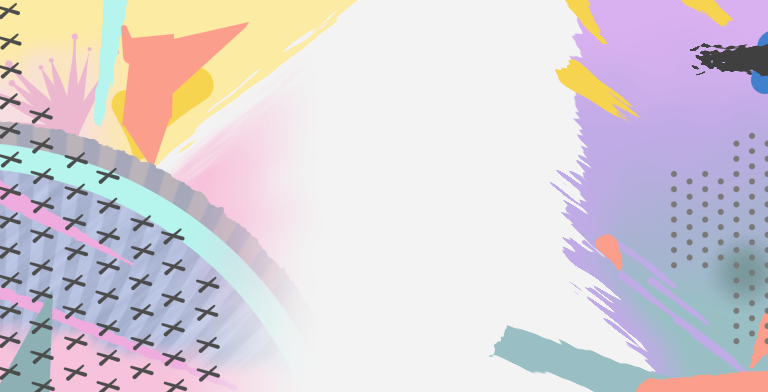
Give the GLSL for this background, as a Shadertoy shader.

```glsl
// Abstract paint collage: pastel brushwork on both sides of a pale centre.
// Layers are distances, roughened by gradient noise along the brush.

const vec2 GRID = vec2(768, 392); // design units, y down
const vec3 PAPER = vec3(.953);
const vec3 YELLOW = vec3(.99, .92, .64);
const vec3 GOLD = vec3(.97, .83, .31);
const vec3 CORAL = vec3(.99, .62, .55);
const vec3 PINK = vec3(.97, .76, .86);
const vec3 MINT = vec3(.71, .96, .93);
const vec3 LILAC = vec3(.75, .67, .9);
const vec3 MIST = vec3(.66, .7, .82);
const vec3 TEAL = vec3(.6, .75, .77);
const vec3 INK = vec3(.25);

vec2 hash2(vec2 p) {
  p = vec2(dot(p, vec2(127.1, 311.7)), dot(p, vec2(269.5, 183.3)));
  return fract(sin(p) * 43758.5) * 2. - 1.;
}
float noise(vec2 p) {
  vec2 i = floor(p), f = p - i, u = f * f * (3. - 2. * f), e = vec2(0, 1);
  float a = dot(hash2(i), f), b = dot(hash2(i + e.yx), f - e.yx);
  float c = dot(hash2(i + e), f - e), d = dot(hash2(i + 1.), f - 1.);
  return mix(mix(a, b, u.x), mix(c, d, u.x), u.y);
}
// Long along dir, fine across it
float bristle(vec2 p, vec2 dir) {
  vec2 q = vec2(dot(p, dir), dot(p, vec2(-dir.y, dir.x))) * vec2(.012, .11);
  return noise(q) + .6 * noise(q * 2.5 + 7.);
}
float ramp(float a, float b, float x) { return smoothstep(a, b, x); }
float cover(float d) {
  float aa = .75 * GRID.y / iResolution.y;
  return ramp(aa, -aa, d);
}
void paint(inout vec3 col, vec3 c, float d) { col = mix(col, c, cover(d)); }

// Stroke between two ends, half width from w0 to w1
float stroke(vec2 p, vec4 ends, float w0, float w1) {
  vec2 q = p - ends.xy, e = ends.zw - ends.xy;
  float h = clamp(dot(q, e) / dot(e, e), 0., 1.);
  return length(q - e * h) - mix(w0, w1, h);
}
float side(vec2 p, vec2 a, vec2 b) {
  vec2 e = normalize(b - a);
  return dot(p - a, vec2(e.y, -e.x));
}
// Convex quad, corners clockwise
float quad(vec2 p, vec4 a, vec4 b) {
  return max(max(side(p, a.xy, a.zw), side(p, a.zw, b.xy)), max(side(p, b.xy, b.zw), side(p, b.zw, a.xy)));
}

void leftTop(inout vec3 col, vec2 p, float rough, float soft) {
  // Haze, wash, splashes
  float diag = .62 * (p.x + 1.25 * p.y - 357.);
  float haze = ramp(325., 195., p.x + 20. * soft) * ramp(350., 240., p.y);
  col = mix(col, PINK, haze * ramp(2., 45., diag + 25. * rough));
  float pale = ramp(25., 110., p.y + 40. * soft) * ramp(150., 60., p.x);
  paint(col, mix(YELLOW, vec3(.97, .87, .89), pale), diag + 26. * rough);
  vec2 root = vec2(72, 132);
  for (int i = 0; i < 9; i++) {
    vec2 h = hash2(vec2(i, 3));
    float ang = .23 * float(i) - 2.95 + .1 * h.x;
    vec2 tip = root + (75. + 28. * h.y) * vec2(cos(ang), sin(ang));
    float d = min(stroke(p, vec4(root, tip), 7., 1.), length(p - tip) - 3.);
    paint(col, PINK * .95, d + 3. * soft);
  }
  paint(col, MINT, stroke(p, vec4(118, -5, 98, 118), 11., 5.) + 7. * bristle(p, vec2(0, 1)));
  // Gold blobs, coral cutout
  float gold = min(stroke(p, vec4(160, 112, 195, 84), 17., 18.), stroke(p, vec4(126, 105, 140, 150), 14., 8.));
  paint(col, GOLD, gold + 4. * soft);
  float cut = quad(p, vec4(132, 38, 174, 34), vec4(172, 118, 122, 126));
  cut = min(cut, quad(p, vec4(122, 122, 172, 112), vec4(153, 168, 149, 164)));
  cut = min(cut, quad(p, vec4(160, 42, 249, 22), vec4(246, 27, 168, 98)));
  paint(col, CORAL, min(cut, stroke(p, vec4(124, 28, 131, 56), 3., 8.)));
}

// Striped arc, mint ribbon, streaks below
void leftArc(inout vec3 col, vec2 p, float rough, float soft) {
  vec2 c = p - vec2(-40, 540);
  float r = length(c), fade = ramp(345., 175., p.x + .15 * p.y - 30.);
  float stripes = ramp(-.3, .3, sin(atan(c.y, c.x) * 75. + r * .04));
  vec3 band = vec3(.65, .66, .73) + stripes * vec3(.08, .04, 0);
  vec3 under = MIST + .06 * (stripes + rough);
  under = mix(under, PINK, ramp(315., 345., p.y - .15 * p.x + 30. * soft));
  float streak = min(stroke(p, vec4(-5, 190, 132, 264), 11., 1.), stroke(p, vec4(-5, 290, 235, 388), 6., 3.));
  paint(under, vec3(.94, .67, .87), streak + 3. * rough);
  paint(under, TEAL * .92, stroke(p, vec4(52, 292, 22, 400), 1., 28.));
  paint(band, under, r - 372.);
  paint(band, MINT, abs(r - 385.) - 13.);
  col = mix(col, band, fade * cover(r - 421. + 5. * rough));
}

// Slanted lattice of crosses
void crosses(inout vec3 col, vec2 p) {
  vec2 q = p - vec2(174, 237);
  float i = round(q.x / 33.), j = round((q.y - 15.5 * i) / 30.);
  vec2 s = q - vec2(33. * i, 15.5 * i + 30. * j) - 1.5 * hash2(vec2(i, j)), at = p - s;
  float top = at.x < 35. ? 0. : 80. + .8 * at.x + 1.2 * max(at.x - 180., 0.);
  float d = min(stroke(s, vec4(-10, -3, 10, 3), 1.3, 2.), stroke(s, vec4(-7, 7, 8, -6), 2., 1.));
  if (at.y > top && at.x < 240.) paint(col, INK * 1.2, d);
}

void rightSide(inout vec3 col, vec2 p) {
  vec2 dir = vec2(.8, .6);
  float rough = bristle(p, dir), y = p.y + 30. * noise(p * .018);
  // Frayed wash, lilac to teal
  float edge = 576. + 68. * ramp(250., 375., p.y), low = ramp(120., 190., p.y);
  vec3 wash = mix(vec3(.85, .69, .94), LILAC, ramp(20., 150., y));
  wash = mix(wash, MIST, ramp(130., 245., y + .2 * p.x - 134.));
  wash = mix(wash, TEAL, ramp(220., 330., y));
  wash = mix(wash, LILAC, low * ramp(55., 0., p.x - edge));
  wash = mix(wash, TEAL * .8, ramp(45., 5., length(p - vec2(745, 272))));
  paint(col, wash, .6 * (edge - p.x + mix(14., 62., low) * rough));
  paint(col, TEAL, quad(p, vec4(508, 326, 680, 380), vec4(690, 420, 490, 356)) + 6. * rough);
  for (int i = 0; i < 7; i++) {
    vec2 a = vec2(572, 215) + vec2(20, 19) * float(i) + 12. * hash2(vec2(i, 11));
    paint(col, LILAC, stroke(p, vec4(a, a + dir * 70.), 3.5, 1.) + 5. * rough);
  }
  // Accents
  float gold = min(stroke(p, vec4(572, -6, 602, 42), 13., 1.), stroke(p, vec4(572, 76, 642, 122), 13., 2.));
  paint(col, GOLD, min(gold, stroke(p, vec4(695, -6, 724, 20), 12., 4.)) + 10. * rough);
  float coral = min(stroke(p, vec4(607, 245, 620, 268), 11., 3.), stroke(p, vec4(650, 394, 775, 390), 14., 20.));
  paint(col, CORAL, min(coral, stroke(p, vec4(775, 322, 752, 366), 14., 2.)) + 4. * rough);
  paint(col, vec3(.25, .5, .8), stroke(p, vec4(775, 48, 765, 80), 18., 14.));
  float fleck = noise(p * vec2(.12, .25)) * mix(32., 8., ramp(695., 745., p.x));
  paint(col, INK, stroke(p, vec4(708, 58, 775, 60), 9., 16.) + fleck);
}

// Staggered dots in two column heights
void dots(inout vec3 col, vec2 p) {
  float i = round((p.x - 674.) / 15.6), y0 = 174. + 7.5 * mod(i, 2.);
  vec2 at = vec2(674. + 15.6 * i, y0 + 15.2 * round((p.y - y0) / 15.2));
  vec2 span = i < 3.5 ? vec2(168, 268) : vec2(135, 345);
  if (i >= 0. && at.y > span.x && at.y < span.y) paint(col, INK * 1.9, length(p - at) - 3.);
}

void mainImage(out vec4 fragColor, in vec2 fragCoord) {
  vec2 uv = fragCoord / iResolution.xy, p = vec2(uv.x, 1. - uv.y) * GRID;
  float rough = bristle(p, vec2(-.78, .62)), soft = noise(p * .025);
  vec3 col = PAPER;
  leftTop(col, p, rough, soft);
  leftArc(col, p, rough, soft);
  crosses(col, p);
  rightSide(col, p);
  dots(col, p);
  fragColor = vec4(col, 1);
}
```
